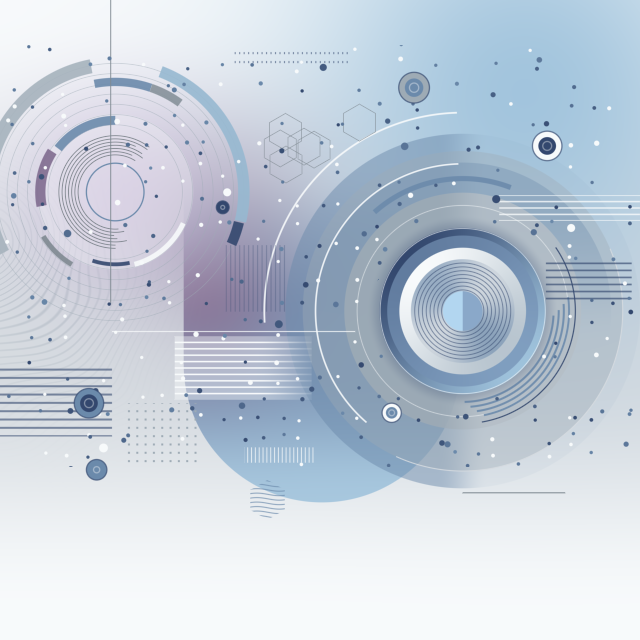
A Shadertoy shader for this background:

```glsl
#define LEFT_HUB vec2(.18, .7)
#define RIGHT_HUB vec2(.723, .514)
#define NAVY vec3(.2, .28, .43)
#define STEEL vec3(.42, .54, .67)
#define SKY vec3(.62, .76, .86)
#define SLATE vec3(.62, .67, .71)
#define PLUM vec3(.5, .42, .56)
#define MIST vec3(.84, .86, .88)
#define WHITE vec3(.97, .98, .985)

float edge;
vec2 p, q; // canvas point, and the point seen from a hub
vec3 color;

float fill(float d) { return smoothstep(edge, -edge, d); }
float disc(float r) { return fill(length(q) - r); }
float ring(float r, float w) { return fill(abs(length(q) - r) - w); }
float rows(float x, float pitch) { return fill((abs(fract(x / pitch) - .5) - .12) * pitch); }
float glow(vec2 c, float size) { return exp(-pow(distance(p, c) / size, 2.)); }
float hexDist(vec2 c) { c = abs(p - c); return max(c.x, dot(c, vec2(.5, .866))); }
vec2 hash2(vec2 c) { return fract(sin(c * mat2(127.1, 311.7, 269.5, 183.3)) * 4375.8); }
void lay(vec3 ink, float a) { color = mix(color, ink, a); }

void bar(vec3 ink, vec4 b, float a) {
  vec2 d = abs(p - b.xy) - b.zw;
  lay(ink, a * fill(max(d.x, d.y)));
}

// Arc around angle mid, reaching span radians each way
void arc(vec3 ink, float r, float w, float mid, float span) {
  float a = abs(mod(atan(q.y, q.x) - mid + 3.1416, 6.2832) - 3.1416);
  lay(ink, .9 * ring(r, w) * fill((a - span) * r));
}

void knob(vec2 c, float r, vec3 rim, vec3 core) {
  q = p - c;
  lay(rim, disc(r));
  lay(NAVY, .7 * ring(r, .001));
  lay(core, disc(r * .6));
  lay(WHITE, .4 * ring(r * .3, .001));
}

void background() {
  color = mix(WHITE, MIST, smoothstep(.04, .42, p.y));
  lay(WHITE, smoothstep(.55, .98, p.y));
  lay(SKY, .95 * glow(vec2(.82, .86), .35));
  lay(PLUM, .42 * glow(vec2(.35, .64), .16));
  // Round-bottomed panel, plum above and blue below
  q = p - vec2(.503, .431);
  float d = q.y < 0. ? length(q) : abs(q.x);
  vec3 tint = mix(SKY, STEEL + .05, smoothstep(.22, .42, p.y));
  tint = mix(tint, PLUM, glow(vec2(.31, .55), .15));
  lay(tint, .88 * fill(d - .216) * smoothstep(.74, .5, p.y));
  // Wavy contours
  d = distance(p, vec2(-.03, .62)) + .012 * sin(p.x * 23. + 2. * sin(p.y * 17.));
  lay(SLATE, .4 * rows(d, .011) * glow(vec2(.07, .53), .13));
}

void leftHub() {
  q = p - LEFT_HUB;
  lay(PLUM + .3, .6 * glow(LEFT_HUB, .15));
  lay(WHITE, .3 * disc(.122));
  for (float i = 0.; i < 7.; i++) {
    lay(SLATE, .5 * ring(.105 + .016 * i, .0005));
    arc(SLATE * .7, .058 + .005 * i, .0006, 2.9 + .15 * sin(i * 2.), 1.9);
  }
  lay(STEEL, ring(.045, .001));
  arc(SLATE + .03, .2, .011, 2.7, .94);
  arc(SKY * .95, .201, .009, .49, .72);
  arc(NAVY, .199, .008, -.33, .09);
  arc(STEEL, .172, .0065, 1.5, .26);
  arc(SLATE * .85, .172, .0065, 1.09, .15);
  arc(STEEL, .112, .007, 2.03, .46);
  arc(PLUM, .117, .008, 2.95, .38);
  arc(SLATE * .8, .132, .004, -2.35, .24);
  arc(NAVY, .113, .003, -1.63, .26);
  arc(WHITE, .117, .004, -.87, .44);
  bar(SLATE * .8, vec4(.173, .77, .0007, .245), 1.);
}

void rightHub() {
  q = p - RIGHT_HUB;
  float a = atan(q.y, q.x), light = .5 + .5 * cos(a - 2.4);
  float rightSide = smoothstep(-.04, .04, q.x);
  // Translucent plates and orbits
  lay(STEEL, disc(.277) * mix(.5, .06, rightSide));
  lay(SLATE, .38 * disc(.25));
  lay(STEEL, .35 * disc(.232) * smoothstep(-.05, .15, q.y));
  lay(mix(SLATE, MIST, .4 * rightSide), .85 * disc(.185));
  lay(WHITE, .5 * ring(.165, .0007));
  arc(WHITE, .23, .0013, 2.8, 1.2);
  arc(WHITE, .31, .0014, 2.4, .8);
  arc(MIST, .25, .0008, -.8, 1.2);
  arc(NAVY, .176, .0009, -.4, 1.);
  arc(STEEL, .207, .004, 1.75, .55);
  for (float i = 0.; i < 4.; i++)
    arc(STEEL, .142 + .008 * i, .0016, -.8 + .06 * i, .75);
  // Blue bezel, metal dome and grooved core
  lay(NAVY, .25 * smoothstep(.15, .125, length(q)));
  lay(mix(SKY, NAVY, light), disc(.13));
  lay(mix(STEEL + .08, NAVY, .4 * light), disc(.118));
  lay(WHITE, .6 * ring(.129, .0007));
  lay(mix(SLATE + .1, WHITE, light), disc(.099));
  lay(mix(MIST, STEEL, .45 - .35 * sin(2. * a)), .8 * disc(.081));
  lay(NAVY, .55 * rows(length(q), .006) * disc(.079));
  lay(mix(SKY + .08, STEEL + .12, fill(-q.x)), disc(.031));
}

// Line banks, combs, dots and hexagons
void instruments() {
  bar(NAVY, vec4(.085, .372, .09, .054), .6 * rows(p.y, .013));
  bar(WHITE, vec4(.38, .425, .107, .049), smoothstep(.52, .4, p.x) * (.4 + .6 * rows(p.y, .01)));
  bar(NAVY, vec4(.92, .562, .067, .032), .65 * rows(p.y, .011));
  bar(WHITE, vec4(.89, .675, .11, .02), .8 * rows(p.y, .01));
  bar(WHITE, vec4(.437, .289, .055, .012), .8 * rows(p.x, .006));
  bar(NAVY, vec4(.4, .565, .048, .052), .3 * rows(p.x, .007));
  bar(NAVY, vec4(.456, .91, .091, .01), .6 * rows(p.x, .007) * rows(p.y, .014));
  bar(SLATE, vec4(.255, .32, .06, .05), rows(p.x, .013) * rows(p.y, .013));
  bar(WHITE, vec4(.365, .482, .19, .0008), .8);
  bar(SLATE * .8, vec4(.803, .23, .08, .0008), 1.);
  for (float i = 0.; i < 6.; i++)
    lay(SLATE * .8, .7 * fill(abs(hexDist(vec2(.42, .68) + .17 * hash2(vec2(i, 3))) - .025) - .0005));
  lay(STEEL, .7 * fill(hexDist(vec2(.418, .219)) - .027) * rows(p.y + .002 * sin(p.x * 90.), .007));
}

// Jittered cells hold the scattered beads
void beads() {
  for (float n = 15.; n < 34.; n += 9.) {
    vec2 id = floor(p * n), h = hash2(id + n), k = hash2(id - n);
    float shown = step(.72, k.y) * step(abs(p.y - .6), .33) * step(.14, distance(p, RIGHT_HUB));
    q = p - (id + .3 + .4 * h) / n;
    lay(h.x < .35 ? WHITE : mix(NAVY, STEEL, h.y), shown * disc(mix(.0025, .11 / n, k.x * k.x)));
  }
}

void mainImage(out vec4 fragColor, in vec2 fragCoord) {
  float scale = min(iResolution.x, iResolution.y);
  p = (fragCoord - .5 * iResolution.xy) / scale + .5;
  edge = .75 / scale;
  background();
  leftHub();
  rightHub();
  instruments();
  beads();
  // Larger dials
  knob(vec2(.855, .772), .023, WHITE, NAVY);
  knob(vec2(.647, .863), .024, SLATE, STEEL);
  knob(vec2(.139, .37), .023, STEEL, NAVY);
  knob(vec2(.612, .355), .015, WHITE, STEEL);
  knob(vec2(.151, .266), .016, STEEL, STEEL);
  knob(vec2(.348, .676), .01, NAVY, NAVY);
  fragColor = vec4(color, 1);
}
```
